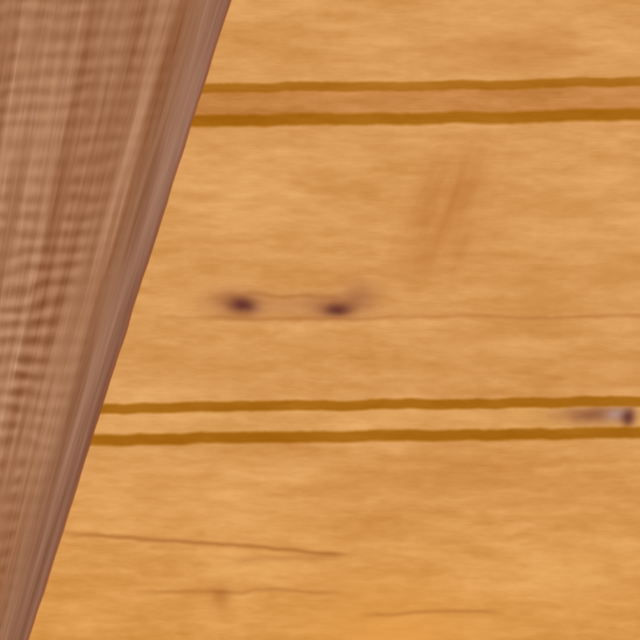
This texture is drawn by a three.js fragment shader. Its source:

```glsl
// Slanted rough-sawn beam in front of honey-coloured horizontal boards.
// Stretched value noise makes the grain; distance bands make the grooves,
// and soft ellipses place the knots, stains and cracks.
#define BOARD vec3(0.845, 0.602, 0.345)
#define GROOVE vec3(0.64, 0.385, 0.055)
#define BEAM vec3(0.645, 0.445, 0.315)
#define BEAM_SHADE vec3(0.50, 0.345, 0.285)
#define BEAM_LIGHT vec3(0.80, 0.60, 0.44)
#define KNOT vec3(0.36, 0.17, 0.16)
#define STAIN vec3(0.72, 0.44, 0.20)
#define BOARD_TILT 0.014
#define RIB_COUNT 36.0
varying vec2 vUv;

float hash(vec2 p) {
  return fract(sin(dot(p, vec2(127.1, 311.7))) * 43758.5453);
}

float noise(vec2 p) {
  vec2 i = floor(p), f = fract(p);
  f = f * f * (3.0 - 2.0 * f);
  return mix(mix(hash(i), hash(i + vec2(1, 0)), f.x),
             mix(hash(i + vec2(0, 1)), hash(i + vec2(1, 1)), f.x), f.y);
}

// Layered noise centred on zero
float fbm(vec2 p) {
  float sum = 0.0, amp = 0.5;
  for (int i = 0; i < 4; i++) {
    sum += amp * (noise(p) - 0.5);
    p = p * 2.03 + 17.3;
    amp *= 0.55;
  }
  return sum;
}

// Soft elliptical spot
float spot(vec2 p, vec2 center, vec2 radius) {
  vec2 q = (p - center) / radius;
  return exp(-dot(q, q));
}

// Soft-edged horizontal band
float band(float y, float center, float halfWidth) {
  return 1.0 - smoothstep(halfWidth * 0.55, halfWidth * 1.4, abs(y - center));
}

// Fine line that fades at both ends
float crack(vec2 p, vec2 a, vec2 b, float width) {
  float t = (p.x - a.x) / (b.x - a.x);
  float d = (p.y - mix(a.y, b.y, t)) / width;
  return exp(-d * d) * smoothstep(-0.05, 0.15, t) * (1.0 - smoothstep(0.88, 1.03, t));
}

vec3 boards(vec2 p) {
  float v = p.y - BOARD_TILT * p.x;
  vec2 w = p + 0.012 * vec2(fbm(p * 14.0), fbm(p * 14.0 + 40.0));

  // Base tone, warmer toward the bottom, with broad and fine grain
  vec3 col = BOARD + vec3(0.012, 0.0, -0.035) * (1.0 - smoothstep(0.0, 0.4, p.y));
  float grain = 0.11 * fbm(vec2(p.x * 5.0, v * 16.0))
              + 0.10 * fbm(vec2(w.x * 12.0 + w.y * 9.0, w.y * 75.0))
              + 0.06 * fbm(vec2(p.x * 45.0, p.y * 95.0));
  col += grain * vec3(0.85, 1.0, 1.05);
  col = mix(col, vec3(0.94, 0.64, 0.31), 0.55 * spot(p, vec2(0.62, 0.0), vec2(0.13, 0.07)));

  // Slanted brown stain
  float lean = p.x - 0.35 * (p.y - 0.60);
  float stain = smoothstep(0.59, 0.64, lean) * (1.0 - smoothstep(0.66, 0.82, lean));
  stain *= smoothstep(0.53, 0.63, p.y) * (1.0 - smoothstep(0.70, 0.82, p.y));
  stain *= 0.8 + 1.2 * fbm(vec2(lean * 50.0, p.y * 7.0));
  col = mix(col, STAIN, 0.55 * stain);
  col = mix(col, STAIN, 0.35 * spot(p, vec2(0.8, 0.925), vec2(0.10, 0.03)));

  // Hairline cracks and the lower grain figure
  float lines = 0.35 * crack(w, vec2(0.22, 0.503), vec2(1.1, 0.507), 0.004)
              + 0.35 * crack(w, vec2(0.38, 0.541), vec2(0.54, 0.537), 0.004)
              + 0.60 * crack(w, vec2(0.09, 0.168), vec2(0.56, 0.132), 0.004)
              + 0.30 * crack(w, vec2(0.36, 0.122), vec2(0.54, 0.132), 0.006)
              + 0.40 * crack(w, vec2(0.22, 0.078), vec2(0.54, 0.075), 0.004)
              + 0.40 * crack(w, vec2(0.56, 0.040), vec2(0.78, 0.047), 0.004)
              + 0.50 * spot(w, vec2(0.345, 0.070), vec2(0.014, 0.018));
  col = mix(col, STAIN * 0.93, min(lines, 0.8));

  // Two knots with smoky tails
  float smoke = 0.45 * spot(w, vec2(0.362, 0.528), vec2(0.040, 0.020))
              + 0.40 * spot(w, vec2(0.530, 0.523), vec2(0.050, 0.016))
              + 0.38 * spot(w, vec2(0.560, 0.540), vec2(0.030, 0.020))
              + 0.25 * spot(w, vec2(0.450, 0.525), vec2(0.090, 0.018));
  col = mix(col, vec3(0.60, 0.36, 0.24), min(smoke, 0.8));
  float core = spot(w, vec2(0.381, 0.523), vec2(0.021, 0.011))
             + 0.95 * spot(w, vec2(0.528, 0.518), vec2(0.021, 0.010));
  col = mix(col, KNOT, min(0.85 * core, 0.9));

  // Recessed strips, then their dark grooves
  col = mix(col, vec3(0.76, 0.50, 0.255) + grain, 0.8 * band(v, 0.832, 0.024));
  col = mix(col, vec3(0.88, 0.65, 0.38) + grain, 0.7 * band(v, 0.335, 0.024));
  col = mix(col, vec3(0.54, 0.32, 0.22), 0.8 * spot(w, vec2(0.93, 0.355), vec2(0.055, 0.014)));
  col = mix(col, vec3(0.72, 0.58, 0.53), 0.9 * spot(w, vec2(0.965, 0.353), vec2(0.020, 0.011)));
  col = mix(col, KNOT, 0.8 * spot(w, vec2(0.982, 0.347), vec2(0.012, 0.014)));
  float wave = v + 0.006 * fbm(vec2(p.x * 22.0, v * 5.0));
  float groove = max(max(0.85 * band(wave, 0.857, 0.0075), band(wave, 0.806, 0.0095)),
                     max(band(wave, 0.3595, 0.0080), band(wave, 0.3105, 0.0090)));
  return mix(col, GROOVE + 0.5 * grain, 0.9 * groove);
}

vec3 beam(vec2 p, float inset) {
  // Fan coordinate: each fibre keeps its position along the top edge
  float drop = 1.0 - p.y;
  float fibre = (p.x + 0.13 * drop) / (1.0 - 0.5 * drop);
  float streak = fbm(vec2(fibre * 45.0, p.y * 2.5)) + 0.6 * fbm(vec2(fibre * 130.0, p.y * 6.0));
  vec3 col = BEAM + 0.20 * streak * vec3(0.9, 1.0, 1.0);

  // Saw ribs crossing the fibres, strongest low and left
  float rib = sin(6.2832 * (p.y * RIB_COUNT - p.x * 2.0 + 1.4 * fbm(p * 9.0)));
  float rough = smoothstep(0.02, 0.16, inset) * (0.4 + 0.6 * smoothstep(0.8, 0.3, p.y));
  col += 0.045 * rib * rough * (0.7 + 2.0 * noise(vec2(fibre * 55.0, p.y * 12.0)) - 0.5);

  // Pale raised fibres broken up by the ribs
  float pale = exp(-pow((fibre - 0.055) / 0.011, 2.0)) + 0.8 * exp(-pow((fibre - 0.105) / 0.010, 2.0))
             + 0.5 * exp(-pow((fibre - 0.185) / 0.008, 2.0));
  col = mix(col, BEAM_LIGHT, pale * (0.42 + 0.16 * rib) * noise(vec2(fibre * 30.0, p.y * 40.0) + 5.0));

  // Grey-violet shade toward the outer edge, with a red rim
  col = mix(col, BEAM_SHADE + 0.22 * streak, 0.65 * (1.0 - smoothstep(0.0, 0.085, inset)));
  return mix(col, vec3(0.57, 0.30, 0.18), 0.6 * (1.0 - smoothstep(0.0, 0.008, inset)));
}

void main() {
  float inset = 0.045 + 0.316 * vUv.y - vUv.x + 0.003 * fbm(vec2(vUv.y * 25.0, 2.0));
  vec3 col = mix(boards(vUv), beam(vUv, inset), smoothstep(-0.002, 0.002, inset));
  gl_FragColor = vec4(clamp(col, 0.0, 1.0), 1.0);
}
```
